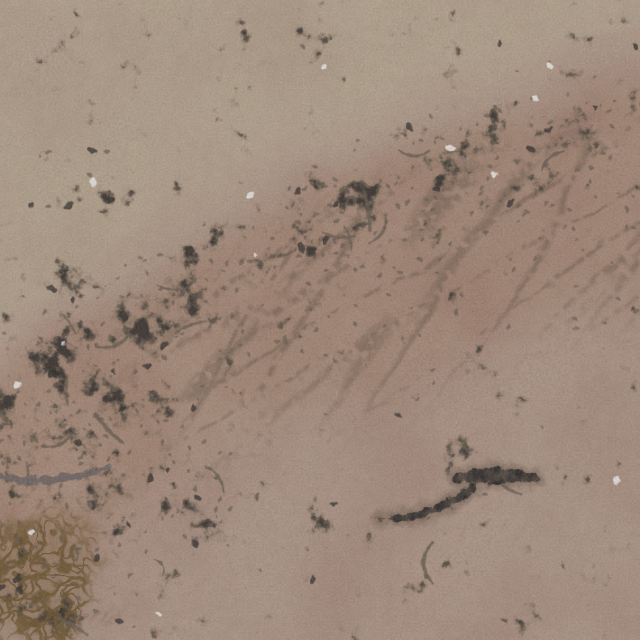
Give the GLSL for this texture, as a Shadertoy shader.

```glsl
// Aerial view of damp sand crossed by a rosy tide band with drift lines, weed clumps, twigs and shell chips.

const vec3 TAN_SAND   = vec3(0.675, 0.615, 0.545);
const vec3 ROSE_SAND  = vec3(0.622, 0.522, 0.460);
const vec3 MAUVE_SAND = vec3(0.645, 0.562, 0.512);
const vec3 DRIFT      = vec3(0.440, 0.375, 0.325);
const vec3 WEED       = vec3(0.410, 0.370, 0.325);
const vec3 DARK_WEED  = vec3(0.225, 0.210, 0.205);
const vec3 STRAW      = vec3(0.430, 0.345, 0.220);
const vec3 GREY_WOOD  = vec3(0.430, 0.400, 0.400);
const vec3 SHELL      = vec3(0.860, 0.850, 0.840);
const float GRAIN = 0.060;
const float DRIFT_ANGLE = 0.64;
const float EDGE_BLUR = 0.0019;

vec2 hash2(vec2 p) {
    vec3 q = fract(p.xyx * vec3(0.1031, 0.1030, 0.0973));
    q += dot(q, q.yzx + 33.33);
    return fract((q.xx + q.yz) * q.zy);
}

float corner(vec2 cell, vec2 f, vec2 o) {
    return dot(hash2(cell + o) * 2.0 - 1.0, f - o);
}

float gradientNoise(vec2 p) {
    vec2 c = floor(p), f = fract(p);
    vec2 u = f * f * f * (f * (f * 6.0 - 15.0) + 10.0);
    return mix(mix(corner(c, f, vec2(0, 0)), corner(c, f, vec2(1, 0)), u.x),
               mix(corner(c, f, vec2(0, 1)), corner(c, f, vec2(1, 1)), u.x), u.y);
}

float fbm(vec2 p) {
    float sum = 0.0, gain = 1.0;
    for (int i = 0; i < 4; i++) {
        sum += gain * gradientNoise(p);
        p = mat2(1.6, 1.2, -1.2, 1.6) * p + 7.3;
        gain *= 0.5;
    }
    return sum;
}

vec2 rotate(vec2 p, float a) {
    return vec2(cos(a) * p.x + sin(a) * p.y, cos(a) * p.y - sin(a) * p.x);
}

// Depth below the curved upper edge of the tide band
float bandDepth(vec2 p) {
    return 0.43 + 0.74 * p.x - 0.28 * p.x * p.x - p.y;
}

float blob(vec2 p, vec2 centre, float radius) {
    vec2 q = (p - centre) / radius;
    return exp(-dot(q, q));
}

// Where debris gathers: the band edge, its left end and the lower left corner
float debrisDensity(vec2 p) {
    float d = (bandDepth(p) - 0.07) / 0.07;
    float edge = exp(-d * d) * mix(0.95, 0.7, p.x);
    return min(1.0, edge + 0.75 * blob(p, vec2(0.13, 0.37), 0.16) + blob(p, vec2(0.04, 0.09), 0.1)
                  + 0.75 * blob(p, vec2(0.28, 0.2), 0.08));
}

// Distance to a tapered, bent stick
float twig(vec2 p, vec2 centre, float angle, float halfLength, float bend, float width) {
    vec2 q = rotate(p - centre, angle);
    float t = clamp(q.x / halfLength, -1.0, 1.0);
    q.y -= bend * t * t;
    return length(vec2(q.x - t * halfLength, q.y)) - width * (1.0 - 0.4 * t * t);
}

float cover(float dist) {
    float blur = max(EDGE_BLUR, 0.7 / iResolution.y);
    return 1.0 - smoothstep(-blur, blur, dist);
}

// Ragged, randomly turned sticks or chips; background sets their share away from debris
float scatter(vec2 p, float cells, float share, float background, vec2 size, float seed) {
    float nearest = 1.0;
    for (int j = -1; j <= 1; j++)
    for (int i = -1; i <= 1; i++) {
        vec2 cell = floor(p * cells) + vec2(i, j);
        vec2 spot = hash2(cell + seed), pick = hash2(cell + seed + 71.7);
        vec2 centre = (cell + spot) / cells;
        if (pick.x > share * (background + debrisDensity(centre))) continue;
        vec2 s = size * mix(0.4, 1.0, pick.y);
        float bend = (spot.y - 0.5) * s.x;
        nearest = min(nearest, twig(p, centre, 6.283 * spot.x, s.x, bend, s.y));
    }
    return cover(nearest + 0.8 * size.y * gradientNoise(p * 110.0 + seed));
}

// Thin beaded lines, stretched along x
float driftLines(vec2 q, float beads) {
    float ridge = abs(gradientNoise(q));
    return (1.0 - smoothstep(0.0, 0.085, ridge)) * smoothstep(-0.25, 0.25, beads);
}

void mainImage(out vec4 fragColor, in vec2 fragCoord) {
    vec2 p = fragCoord / iResolution.xy;
    float broad = fbm(p * 4.0), fine = fbm(p * 60.0), grain = gradientNoise(p * 210.0);
    float depth = bandDepth(p) + 0.06 * broad;
    float density = debrisDensity(p);

    // Sand zones with speckled mottling
    vec3 color = mix(TAN_SAND, MAUVE_SAND, smoothstep(-0.11, 0.05, depth));
    float band = smoothstep(-0.02, 0.07, depth) * (1.0 - smoothstep(0.28, 0.46, depth));
    color = mix(color, ROSE_SAND, band);
    color += 0.03 * broad * vec3(0.7, 1.0, 0.9) + 0.016 * fine;
    float mottle = smoothstep(0.0, 0.25, grain + 0.9 * fbm(p * 6.0 + 21.0));
    color -= 0.022 * mottle * vec3(0.6, 1.0, 0.8);

    // Broken drift lines fanning along the band
    vec2 wobble = 0.022 * vec2(broad, fbm(p * 6.0 + 9.0)) + 0.004 * fine;
    float beads = gradientNoise(p * 75.0) + 0.8 * gradientNoise(p * 14.0 + 5.0);
    float lines = max(driftLines(rotate(p + wobble, DRIFT_ANGLE) * vec2(2.0, 15.0) + 3.0, beads),
                      driftLines(rotate(p - wobble, DRIFT_ANGLE + 0.25) * vec2(2.0, 11.0) + 31.0, beads + 0.1));
    lines *= band * smoothstep(0.12, 0.35, p.x) * smoothstep(0.02, 0.12, depth);
    color = mix(color, DRIFT, 0.55 * lines);

    // Ragged weed clumps with a soft stain around them
    float clump = fbm(p * 15.0 + 4.0) + 0.85 * fbm(p * 46.0 + 13.0) + 0.5 * density - 0.62;
    color = mix(color, DRIFT, 0.4 * smoothstep(-0.25, 0.12, clump));
    color = mix(color, mix(WEED, DARK_WEED, smoothstep(0.08, 0.4, clump)), 0.85 * smoothstep(0.0, 0.15, clump));

    // Straw tangle in the lower left corner
    vec2 knot = p * 30.0 + 1.2 * vec2(fbm(p * 12.0 + 2.0), fbm(p * 12.0));
    float strands = min(abs(gradientNoise(knot)), abs(gradientNoise(knot * 1.5 + 40.0)));
    float heap = smoothstep(0.2, 0.7, blob(p, vec2(0.05, 0.09), 0.12) + 0.4 * fbm(p * 16.0));
    color = mix(color, STRAW, heap * (0.25 + 0.65 * (1.0 - smoothstep(0.02, 0.13, strands))));

    // Loose crumbs and twigs
    color = mix(color, WEED, 0.7 * scatter(p, 60.0, 0.3, 0.03 + 0.3 * band, vec2(0.0035, 0.0032), 3.0));
    color = mix(color, DARK_WEED, 0.75 * scatter(p, 24.0, 0.17, 0.07, vec2(0.006, 0.0055), 29.0));
    color = mix(color, WEED, 0.8 * scatter(p, 17.0, 0.3, 0.06, vec2(0.034, 0.0036), 47.0));

    // Large driftwood: curved branch with its arm, and a grey root
    float branch = min(twig(p, vec2(0.69, 0.208), 0.42, 0.094, 0.022, 0.006),
                       twig(p, vec2(0.775, 0.258), 0.0, 0.06, -0.005, 0.011)) + 0.009 * fine;
    color = mix(color, DRIFT, 0.5 * (1.0 - smoothstep(0.0, 0.018, branch)));
    color = mix(color, mix(DARK_WEED, WEED, 0.35 + 0.8 * fine), cover(branch));
    float root = twig(p, vec2(0.07, 0.25), 0.04, 0.1, 0.016, 0.006) + 0.008 * fine;
    color = mix(color, GREY_WOOD, 0.9 * cover(root));

    // Pale shell chips and sand grain
    color = mix(color, SHELL, 0.9 * scatter(p, 22.0, 0.07, 0.2, vec2(0.0048, 0.0055), 83.0));
    color += GRAIN * (0.6 * grain + 0.8 * gradientNoise(p * 330.0)) * vec3(1.0, 0.95, 0.9);
    fragColor = vec4(clamp(color, 0.0, 1.0), 1.0);
}
```
